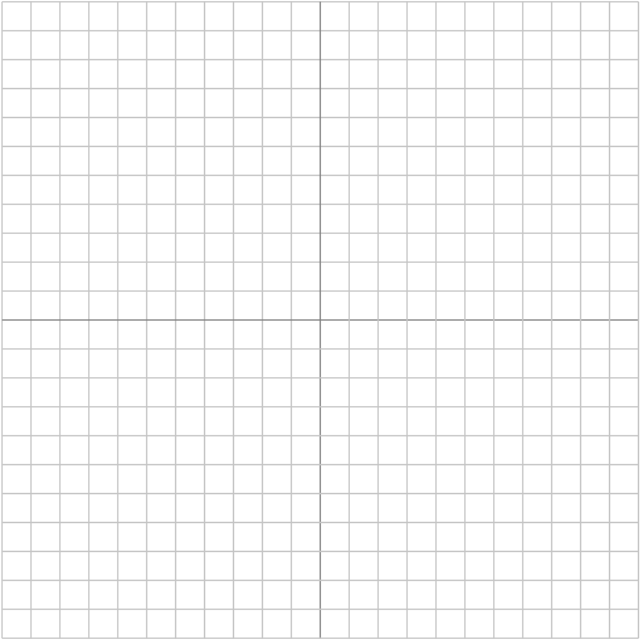
Write a three.js fragment shader that draws this pattern.

```glsl
// Draws a fine light-grey square grid on white with two darker centre axes.
varying vec2 vUv;

const vec3 PAPER = vec3(1.0);
const vec3 GRID_GREY = vec3(0.77);
const vec3 AXIS_GREY = vec3(0.5);

const vec2 CENTER = vec2(0.5004, 0.5);
const float SPACING = 0.0452;         // distance between neighbouring lines
const float HALF_CELLS = 11.0;        // cells on each side of an axis
const float HALF_WIDTH = 0.00107;     // half the stroke width
const float EDGE = 0.00195;           // width of the smoothed edge

// Coverage of a band of the given half size around zero.
float band(float dist, float halfSize, float edge) {
  return clamp((halfSize - abs(dist)) / edge + 0.5, 0.0, 1.0);
}

// Index of the nearest grid line, zero being the axis.
float nearestLine(float pos, float spacing, float limit) {
  return clamp(floor(pos / spacing + 0.5), -limit, limit);
}

// Coverage of one finite line; along is the position on its length.
float lineMask(float across, float along, float index) {
  float stroke = band(across - index * SPACING, HALF_WIDTH, EDGE);
  return stroke * band(along, HALF_CELLS * SPACING, EDGE);
}

vec3 lineColor(float index) {
  return abs(index) < 0.5 ? AXIS_GREY : GRID_GREY;
}

void main() {
  // Positions run right and down from the crossing of the axes.
  vec2 pos = (vUv - CENTER) * vec2(1.0, -1.0);
  float column = nearestLine(pos.x, SPACING, HALF_CELLS);
  float row = nearestLine(pos.y, SPACING, HALF_CELLS);

  float columnMask = lineMask(pos.x, pos.y, column);
  float rowMask = lineMask(pos.y, pos.x, row);
  vec3 columnColor = lineColor(column);
  vec3 rowColor = lineColor(row);

  // Lines with a higher index are painted over those with a lower one.
  vec3 color = PAPER;
  if (column > row) {
    color = mix(color, rowColor, rowMask);
    color = mix(color, columnColor, columnMask);
  } else {
    color = mix(color, columnColor, columnMask);
    color = mix(color, rowColor, rowMask);
  }

  gl_FragColor = vec4(color, 1.0);
}
```
